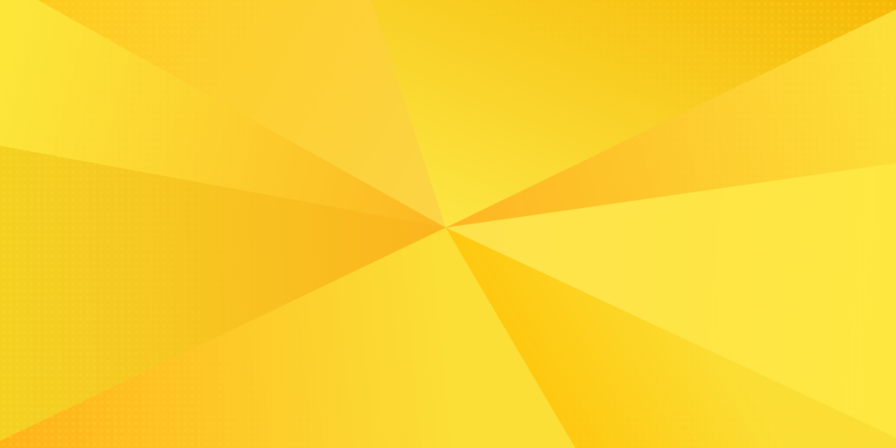
Reproduce this background procedurally as a Shadertoy shader.

```glsl
const int WEDGES = 8;
const vec2 HUB = vec2(0.995, 0.492);
const float DOT_PITCH = 0.0156;
const float DOT_RADIUS = 0.0035;
const float DOT_OPACITY = 0.22;
const vec3 DOT_COLOR = vec3(1.0, 0.88, 0.30);

// Start angle of each wedge, counter-clockwise
const float EDGE_ANGLE[WEDGES] = float[](
    0.451, 1.888, 2.633, 2.960, 3.588, 5.244, 5.847, 6.425);

// Gradient axis of each wedge: start xy, end xy
const vec4 AXIS[WEDGES] = vec4[](
    vec4(HUB, 1.33, 1.28),
    vec4(HUB, 0.10, 1.00),
    vec4(0.00, 0.75, HUB),
    vec4(0.00, 0.45, HUB),
    vec4(0.00, 0.00, 1.00, 0.10),
    vec4(HUB, 1.34, 0.695),
    vec4(HUB, 2.00, 0.40),
    vec4(HUB, 2.00, 0.75));

const vec3 START_COLOR[WEDGES] = vec3[](
    vec3(0.990, 0.900, 0.26),
    vec3(0.988, 0.830, 0.27),
    vec3(0.990, 0.900, 0.22),
    vec3(0.955, 0.820, 0.13),
    vec3(1.000, 0.700, 0.09),
    vec3(0.995, 0.785, 0.06),
    vec3(0.995, 0.885, 0.30),
    vec3(0.995, 0.710, 0.13));

const vec3 END_COLOR[WEDGES] = vec3[](
    vec3(0.962, 0.725, 0.02),
    vec3(0.995, 0.800, 0.12),
    vec3(0.990, 0.720, 0.13),
    vec3(0.985, 0.710, 0.12),
    vec3(0.985, 0.870, 0.21),
    vec3(0.985, 0.870, 0.20),
    vec3(0.995, 0.910, 0.25),
    vec3(0.990, 0.870, 0.22));

// Smooth coverage of the half plane to the left of a ray from the hub
float leftOfRay(vec2 offset, float angle, float pixel) {
    float side = cos(angle) * offset.y - sin(angle) * offset.x;
    return smoothstep(-pixel, pixel, side);
}

vec3 wedgeColor(int i, vec2 p) {
    vec2 axis = AXIS[i].zw - AXIS[i].xy;
    float t = dot(p - AXIS[i].xy, axis) / dot(axis, axis);
    return mix(START_COLOR[i], END_COLOR[i], clamp(t, 0.0, 1.0));
}

// Fine dot grid that fades out towards the hub
float dotGrid(vec2 p, float pixel) {
    vec2 cell = (fract(p / DOT_PITCH) - 0.5) * DOT_PITCH;
    float dots = 1.0 - smoothstep(-pixel, pixel, length(cell) - DOT_RADIUS);
    return dots * smoothstep(0.25, 1.0, length(p - HUB));
}

void mainImage(out vec4 fragColor, in vec2 fragCoord) {
    float pixel = 1.0 / iResolution.y;
    vec2 p = fragCoord * pixel;
    vec2 offset = p - HUB;

    // Blend the wedges by their coverage
    vec3 color = vec3(0.0);
    float total = 0.0;
    for (int i = 0; i < WEDGES; i++) {
        float inside = leftOfRay(offset, EDGE_ANGLE[i], pixel);
        float beyond = leftOfRay(offset, EDGE_ANGLE[(i + 1) % WEDGES], pixel);
        float weight = inside * (1.0 - beyond);
        color += weight * wedgeColor(i, p);
        total += weight;
    }
    color /= max(total, 0.001);

    color = mix(color, DOT_COLOR, DOT_OPACITY * dotGrid(p, pixel));
    fragColor = vec4(color, 1.0);
}
```
